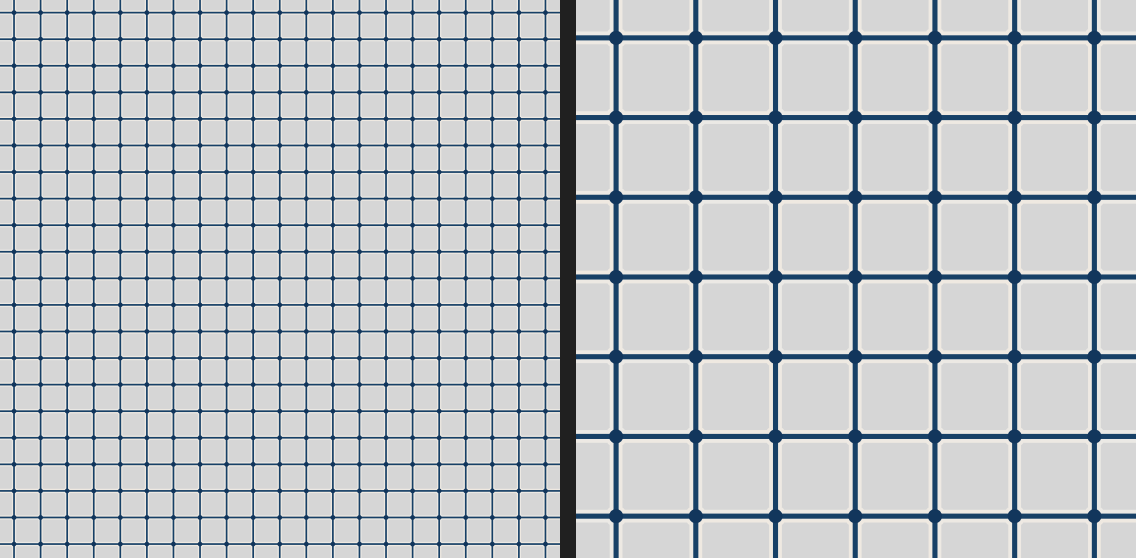
Left: the whole. Right: its middle third, enlarged.
Write a Shadertoy shader that draws this pattern.

```glsl
#define CELLS_HIGH 21.0
#define GRID_OFFSET vec2(0.528, 0.525)
#define LINE_WIDTH 0.064
#define DOT_RADIUS 0.088
#define HALO_WIDTH 0.048
#define HALO_VARIATION 0.02
#define GROUND_COLOR vec3(0.84, 0.84, 0.84)
#define HALO_COLOR vec3(0.93, 0.915, 0.89)
#define LINE_COLOR vec3(0.09, 0.25, 0.40)
#define DOT_COLOR vec3(0.07, 0.21, 0.36)

// Sine-free hash of a cell index
float hash12(vec2 cell) {
    vec3 p = fract(vec3(cell.xyx) * 0.1031);
    p += dot(p, p.yzx + 33.33);
    return fract((p.x + p.y) * p.z);
}

// Coverage of a shape from its signed distance, over one pixel
float coverage(float dist, float pixel) {
    return clamp(0.5 - dist / pixel, 0.0, 1.0);
}

void mainImage(out vec4 fragColor, in vec2 fragCoord) {
    float pixel = CELLS_HIGH / iResolution.y;
    vec2 grid = fragCoord * pixel - GRID_OFFSET;

    // Offset from the nearest crossing
    vec2 local = fract(grid + 0.5) - 0.5;
    vec2 axisDist = abs(local);
    float lineDist = min(axisDist.x, axisDist.y) - 0.5 * LINE_WIDTH;
    float dotDist = length(local) - DOT_RADIUS;
    float shapeDist = min(lineDist, dotDist);

    // Pale rim beside the lines, its warmth drifting from cell to cell
    float warmth = (hash12(floor(grid)) - 0.5) * HALO_VARIATION;
    vec3 haloColor = HALO_COLOR + warmth * vec3(1.0, 0.0, -1.0);
    float halo = coverage(shapeDist - HALO_WIDTH, pixel);

    // Ground, rim, lines, then knots
    vec3 color = mix(GROUND_COLOR, haloColor, halo);
    color = mix(color, LINE_COLOR, coverage(lineDist, pixel));
    color = mix(color, DOT_COLOR, coverage(dotDist, pixel));
    fragColor = vec4(color, 1.0);
}
```
